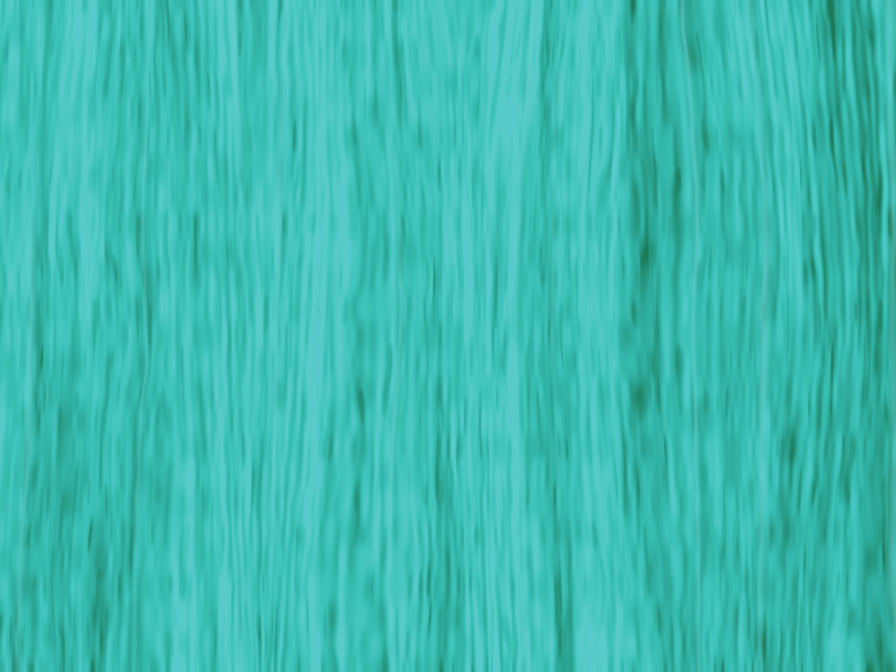
Give the GLSL for this texture, as a WebGL 2 fragment shader.

```glsl
#version 300 es
precision highp float;
// Turquoise stained wood with fine, gently wavering vertical grain.

uniform vec2 u_resolution;
out vec4 fragColor;

// Stain colours, from deep pores to pale ridges
const vec3 DEEP   = vec3(0.15, 0.59, 0.50);
const vec3 LOW    = vec3(0.18, 0.67, 0.61);
const vec3 MID    = vec3(0.21, 0.73, 0.68);
const vec3 LIGHT  = vec3(0.26, 0.77, 0.74);
const vec3 PALE   = vec3(0.33, 0.79, 0.78);
const vec3 STREAK = vec3(0.42, 0.81, 0.81);

// Tone balance
const float BASE_TONE   = 0.66;
const float BOARD_EDGE  = 0.697;  // share of the width where the darker board starts
const float BOARD_DROP  = 0.27;
const float RIM_DROP    = 0.34;
const float BAND_AMOUNT = 0.27;
const float GRAIN_AMOUNT = 0.36;
const float RING_AMOUNT = 0.15;
const float FIBRE_AMOUNT = 0.27;
const float PORE_AMOUNT = 0.30;

// Feature counts per canvas height, across and along the grain
const vec2 BAND_FREQ  = vec2(17.0, 0.9);
const vec2 GRAIN_FREQ = vec2(105.0, 3.2);
const vec2 FIBRE_FREQ = vec2(185.0, 24.0);
const vec2 PORE_FREQ  = vec2(150.0, 15.0);
const float RING_FREQ = 68.0;
const int STREAK_COUNT = 10;
const float TAU = 6.2831853;

float hash(vec2 cell) {
    uvec2 q = uvec2(ivec2(cell)) * uvec2(1597334673u, 3812015801u);
    uint n = (q.x ^ q.y) * 1597334673u;
    n ^= n >> 15;
    n *= 2246822519u;
    n ^= n >> 13;
    return float(n >> 8) / 16777216.0;
}

// Smooth value noise in -1..1
float noise(vec2 p) {
    vec2 cell = floor(p);
    vec2 f = fract(p);
    f = f * f * (3.0 - 2.0 * f);
    float bottom = mix(hash(cell), hash(cell + vec2(1, 0)), f.x);
    float top = mix(hash(cell + vec2(0, 1)), hash(cell + vec2(1, 1)), f.x);
    return 2.0 * mix(bottom, top, f.y) - 1.0;
}

// Fades detail that is too fine for the pixel grid
float detailFade(float freq) {
    return clamp(1.8 - 1.4 * freq / u_resolution.y, 0.0, 1.0);
}

// Sideways drift of the grain
float drift(vec2 p) {
    return 0.024 * noise(p * vec2(6.5, 1.7) + 31.0)
         + 0.0045 * noise(p * vec2(24.0, 6.0) + 57.0)
         + 0.0012 * noise(p * vec2(60.0, 22.0) + 83.0);
}

// Large shading: main panel, darker board, shaded rim
float panelTone(vec2 uv, float lean) {
    float across = uv.x + 0.25 * lean - 0.015 * (uv.y - 0.5);
    float tone = BASE_TONE + 0.14 * (uv.y - 0.5);
    tone -= BOARD_DROP * smoothstep(BOARD_EDGE - 0.006, BOARD_EDGE + 0.006, across);
    tone += 0.12 * smoothstep(0.785, 0.805, across);
    tone -= RIM_DROP * smoothstep(0.88, 1.0, uv.x) * (0.6 + 0.5 * uv.y);
    tone -= 0.10 * (1.0 - smoothstep(0.0, 0.13, uv.x));
    return tone;
}

// Thin pale streaks, one in each vertical strip
float streaks(vec2 g, float aspect) {
    float cover = 0.0;
    for (int i = 0; i < STREAK_COUNT; i++) {
        float id = float(i);
        float center = (id + hash(vec2(id, 201.0))) / float(STREAK_COUNT) * aspect;
        float width = mix(0.0018, 0.0055, hash(vec2(id, 202.0)));
        float strength = 0.45 + 0.55 * noise(vec2(id * 7.3, g.y * 2.2 + 90.0));
        float d = (g.x - center) / width;
        cover = max(cover, exp(-d * d) * strength);
    }
    return cover;
}

vec3 stain(float tone) {
    float t = max(tone, -0.35) * 4.0;
    vec3 color = mix(DEEP, LOW, min(t, 1.0));
    color = mix(color, MID, clamp(t - 1.0, 0.0, 1.0));
    color = mix(color, LIGHT, clamp(t - 2.0, 0.0, 1.0));
    return mix(color, PALE, clamp(t - 3.0, 0.0, 1.2));
}

void main() {
    vec2 uv = gl_FragCoord.xy / u_resolution;
    vec2 p = gl_FragCoord.xy / u_resolution.y;
    float lean = drift(p);
    vec2 g = vec2(p.x + lean, p.y);

    // Broad bands and drawn-out grain lines
    float tone = panelTone(uv, lean);
    tone += BAND_AMOUNT * noise(g * BAND_FREQ + 11.0);
    tone += GRAIN_AMOUNT * noise(g * GRAIN_FREQ + 140.0) * detailFade(GRAIN_FREQ.x);

    // Growth rings that come and go across the panel
    float ringMask = smoothstep(-0.2, 0.6, noise(g * vec2(5.0, 1.1) + 70.0));
    float ringPhase = g.x * RING_FREQ + 1.3 * noise(g * vec2(9.0, 1.6) + 19.0);
    tone += RING_AMOUNT * ringMask * sin(TAU * ringPhase) * detailFade(RING_FREQ);

    // Fine fibres and short dark pores
    tone += FIBRE_AMOUNT * noise(g * FIBRE_FREQ + 300.0) * detailFade(FIBRE_FREQ.x);
    float pore = smoothstep(0.35, 0.85, noise(g * PORE_FREQ + 410.0));
    tone -= PORE_AMOUNT * pore * detailFade(PORE_FREQ.x);

    vec3 color = mix(stain(tone), STREAK, 0.7 * streaks(g, u_resolution.x / u_resolution.y));
    fragColor = vec4(color, 1.0);
}
```
